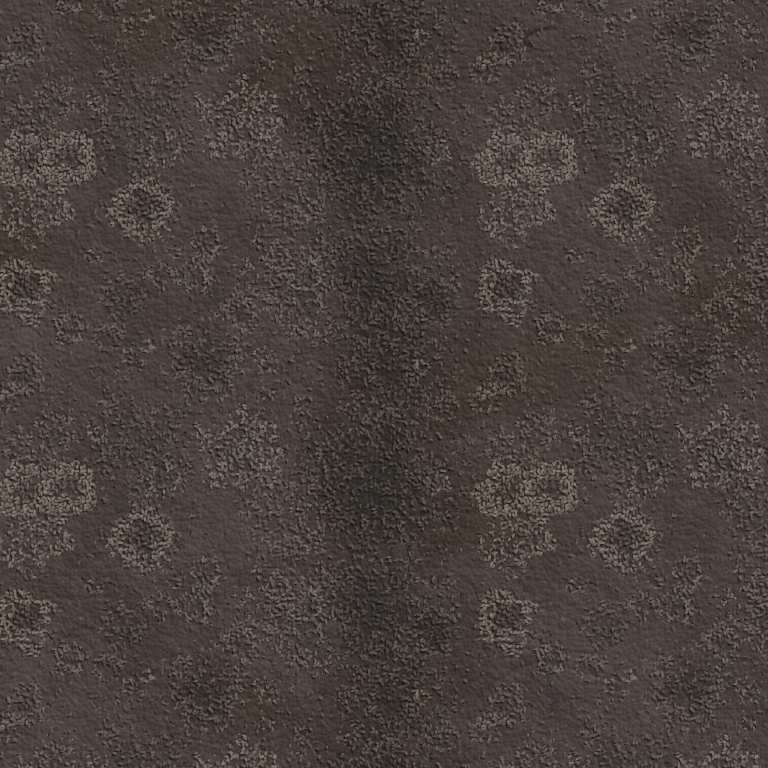
Reproduce this texture procedurally as a WebGL 2 fragment shader.

```glsl
#version 300 es
precision highp float;
// Weathered dark stone with crusts of lichen that repeat about 1.6 times across and 2.3 down.
// Each tile holds ragged rosettes of pale flakes and sooty masses made from wrapped cellular
// noise; broad stains and thin cracks run across the tiles so that no two are quite alike.

uniform vec2 u_resolution;
out vec4 fragColor;

const vec2 TILE = vec2(0.627, 0.430);
const vec2 FLAKE_GRID = vec2(140.0, 96.0);

vec2 q;        // canvas position, measured from the top left
vec2 crust;    // x = flake cover, y = soot
float ragged;  // noise that frays every outline

vec2 hash2(vec2 p) {
  vec3 a = fract(vec3(p.xyx) * vec3(0.1031, 0.1030, 0.0973));
  a += dot(a, a.yzx + 33.33);
  return fract((a.xx + a.yz) * a.zy);
}

// Distance to the nearest jittered point, wrapped after "period" cells
float cellular(vec2 p, vec2 period) {
  vec2 cell = floor(p), f = p - cell;
  float nearest = 2.0;
  for (int j = -1; j <= 1; j++)
    for (int i = -1; i <= 1; i++) {
      vec2 o = vec2(i, j);
      nearest = min(nearest, length(o + hash2(mod(cell + o, period)) - f));
    }
  return nearest;
}

// Layered, rotated sines, roughly -1 to 1
float waves(vec2 p) {
  float sum = 0.0, amp = 0.5;
  for (int i = 0; i < 6; i++) {
    sum += amp * sin(p.x + 1.3 * sin(p.y + float(i))) * cos(p.y * 0.8 + 0.7);
    p = mat2(1.5, 1.1, -1.1, 1.5) * p + 2.1;
    amp *= 0.6;
  }
  return sum;
}

// Height of the fine stone surface
float roughness(vec2 p) {
  return cellular(p * vec2(75.0, 100.0), vec2(999.0)) + 0.8 * cellular(p * 190.0, vec2(999.0));
}

// Small slivers turned at random; "cover" is the share of cells that hold one
float flakes(vec2 tileUv, float cover) {
  vec2 g = tileUv * FLAKE_GRID, cell = floor(g), f = g - cell;
  float mask = 0.0;
  for (int j = -1; j <= 1; j++)
    for (int i = -1; i <= 1; i++) {
      vec2 o = vec2(i, j), id = mod(cell + o, FLAKE_GRID), h = hash2(id), k = hash2(id + 137.0);
      vec2 axis = vec2(cos(6.3 * k.y), sin(6.3 * k.y)), v = o + h - f;
      float d = length(vec2(dot(v, axis) * 0.75, dot(v, axis.yx * vec2(-1, 1)) * 1.35));
      float present = smoothstep(-0.04, 0.04, cover - k.x);
      mask = max(mask, present * smoothstep(0.75, 0.25, d) * (0.45 + 0.55 * h.y));
    }
  return mask;
}

// Adds a round crust to every tile, palest near the rim and dark at heart
void grow(vec2 centre, float radius, float fray, float pale, float dark) {
  vec2 d = (fract((q - centre) / TILE + 0.5) - 0.5) * TILE;
  float r = length(d) / radius + fray * ragged;
  float ring = smoothstep(1.2, 0.75, r) * mix(0.4, 1.0, smoothstep(0.1, 0.7, r));
  crust = max(crust, vec2(pale * ring, dark * smoothstep(1.1, 0.15, r)));
}

void main() {
  q = gl_FragCoord.xy / u_resolution;
  q.y = 1.0 - q.y;
  vec2 uv = q / TILE;
  float clump = cellular(uv * vec2(54.0, 37.0), vec2(54.0, 37.0));
  float broad = cellular(uv * vec2(16.0, 11.0), vec2(16.0, 11.0));
  ragged = 0.9 * (clump - 0.45) + 0.8 * (broad - 0.45);

  // Pale rosettes of the motif, then the fainter ones around them
  grow(vec2(0.031, 0.208), 0.040, 0.4, 0.95, 0.3);
  grow(vec2(0.090, 0.206), 0.037, 0.5, 0.90, 0.3);
  grow(vec2(0.185, 0.271), 0.044, 0.4, 0.90, 0.5);
  grow(vec2(0.033, 0.375), 0.038, 0.5, 0.85, 0.6);
  grow(vec2(0.312, 0.156), 0.048, 1.0, 0.75, 0.3);
  grow(vec2(0.267, 0.042), 0.046, 1.0, 0.55, 0.6);
  grow(vec2(0.385, 0.378), 0.064, 1.1, 0.60, 0.3);
  grow(vec2(0.060, 0.145), 0.036, 1.3, 0.60, 0.2);
  grow(vec2(0.045, 0.270), 0.036, 1.4, 0.75, 0.1);
  grow(vec2(0.185, 0.145), 0.065, 1.5, 0.45, 0.3);
  grow(vec2(0.375, 0.240), 0.055, 1.4, 0.60, 0.1);
  grow(vec2(0.160, 0.388), 0.034, 0.9, 0.50, 0.4);

  // Sooty masses stacked in a column, with one satellite
  grow(vec2(0.480, 0.195), 0.098, 1.1, 0.42, 1.0);
  grow(vec2(0.490, 0.371), 0.078, 1.1, 0.45, 0.95);
  grow(vec2(0.510, 0.045), 0.062, 1.2, 0.45, 0.8);
  grow(vec2(0.566, 0.390), 0.034, 0.5, 0.50, 1.0);

  // Small scattered crusts and loose sprinkles
  for (int i = 0; i < 64; i++) {
    vec2 h = hash2(vec2(i, 7)), k = hash2(vec2(i, 29));
    grow(h * vec2(0.59, 0.43), 0.010 + 0.018 * k.x * k.x, 0.8, 0.35 + 0.4 * k.y, 0.25);
  }
  float column = exp(-pow((fract(uv.x) - 0.77) / 0.14, 2.0));
  float sprinkle = smoothstep(0.45, 0.15, clump) * smoothstep(0.6, 0.25, broad);
  float cover = crust.x + 0.02 + 0.05 * column + 0.25 * sprinkle;

  // Stone: embossed grain, then stains that ignore the tiling
  float relief = roughness(q) - roughness(q + vec2(-0.0015, 0.0022));
  float stain = waves(q * vec2(6.0, 8.0) + 3.0);
  vec3 color = mix(vec3(0.292, 0.256, 0.245), vec3(0.270, 0.230, 0.205), smoothstep(-0.1, 0.6, stain));
  color *= 1.0 + 0.09 * waves(q * 17.0) + 0.07 * waves(q * 70.0) - 0.12 * column;
  color += 0.085 * relief;

  // Broken hairline cracks, most of them near the top
  float crackField = waves(q * vec2(4.0, 6.5) + vec2(1.7, 5.2));
  float crack = smoothstep(0.03, 0.005, abs(crackField - 0.12));
  crack *= smoothstep(0.1, 0.4, waves(q * 9.0 + 8.0)) * mix(0.9, 0.35, smoothstep(0.1, 0.5, q.y));
  color *= 1.0 - 0.35 * crack;

  // Soot, then flakes with a shadow below and to the left
  color = mix(color, vec3(0.185, 0.172, 0.158) + 0.07 * relief, 0.8 * crust.y);
  float flake = flakes(uv, cover);
  float shadow = flakes((q + vec2(0.0018, -0.0026)) / TILE, cover);
  color *= 1.0 - 0.5 * shadow * (1.0 - flake);
  vec3 paleFlake = mix(vec3(0.43, 0.39, 0.355), vec3(0.59, 0.54, 0.48), smoothstep(0.35, 0.85, crust.x));
  color = mix(color, paleFlake, flake * (0.9 - 0.35 * crust.y));

  fragColor = vec4(color, 1.0);
}
```
